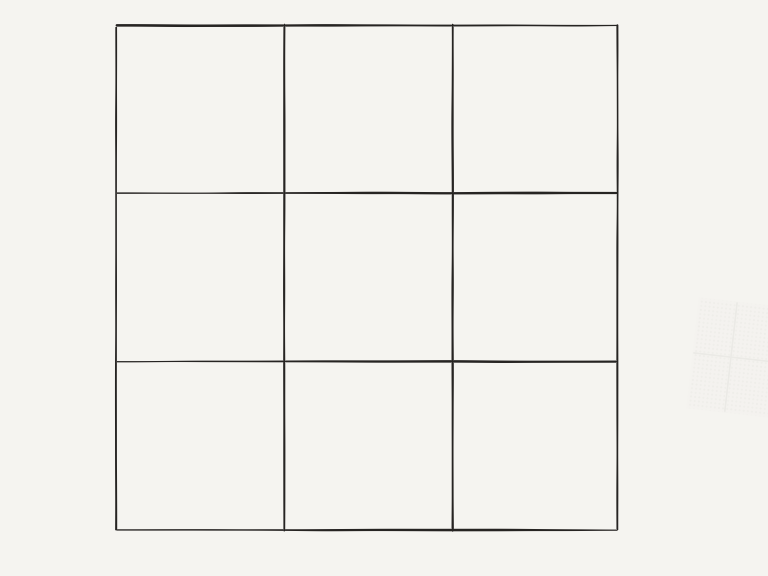
Write a Shadertoy shader that draws this pattern.

```glsl
float hash(vec2 p) {
    vec3 q = fract(vec3(p.xyx) * 0.1031);
    q += dot(q, q.yzx + 33.33);
    return fract((q.x + q.y) * q.z);
}

// Smooth variation along a stroke, different for each seed
float strokeNoise(float t, float seed) {
    float cell = floor(t);
    float blend = smoothstep(0.0, 1.0, fract(t));
    return mix(hash(vec2(cell, seed)), hash(vec2(cell + 1.0, seed)), blend);
}

// Ink coverage of a stroke along x, from start to end, around y = 0
float stroke(vec2 p, float start, float end, float halfWidth, float seed, float pixel) {
    float wobble = (strokeNoise(p.x * 9.0, seed) - 0.5) * 0.0008;
    float width = halfWidth + (strokeNoise(p.x * 14.0, seed + 7.0) - 0.5) * 0.0005;
    float along = max(max(start - p.x, p.x - end), 0.0);
    float dist = length(vec2(along, p.y + wobble));
    return clamp((width - dist) / pixel + 0.5, 0.0, 1.0);
}

// Three by three grid of hand-ruled cells
float inkGrid(vec2 p, float pixel) {
    float ink = 0.0;
    for (int i = 0; i < 4; i++) {
        float n = float(i);
        float last = step(2.5, n);
        float inner = step(0.5, n) * (1.0 - last);

        // Columns: the inner ones overshoot the frame
        float x = 0.2014 + 0.2922 * n - 0.006 * last;
        float top = 0.952 + 0.005 * max(inner, 0.8 * last);
        ink = max(ink, stroke(vec2(p.y, p.x - x), 0.081 - 0.002 * inner, top,
                              0.0016 + 0.0002 * inner, n + 11.0, pixel));

        // Rows: swell rightward, except the top one, which tapers
        float y = 0.0799 + 0.2924 * n - 0.0014 * last;
        float progress = clamp((p.x - 0.2014) / 0.8706, 0.0, 1.0);
        float swell = smoothstep(0.05, 0.7, progress);
        swell = mix(swell, 1.0 - smoothstep(0.25, 0.95, progress), last);
        if (i == 0) swell *= 1.0 - smoothstep(0.75, 1.0, progress);
        ink = max(ink, stroke(vec2(p.x, p.y - y), 0.203, 1.071,
                              mix(0.0012, 0.0021, swell), n + 31.0, pixel));
    }
    return ink;
}

// Faint tilted patch of dotted paper running off the right edge
float dottedPatch(vec2 p, float pixel) {
    vec2 q = p - vec2(1.269, 0.380);
    q = mat2(0.9937, 0.1123, -0.1123, 0.9937) * q;
    float soft = max(pixel, 0.002);
    vec2 edge = vec2(q.x + 0.066, 0.096 - abs(q.y));
    float inside = smoothstep(-soft, soft, min(edge.x, edge.y));

    vec2 cell = (fract(q / 0.0072) - 0.5) * 0.0072;
    float dots = 1.0 - smoothstep(0.0008, 0.0008 + soft, length(cell));
    float axis = min(abs(q.x), abs(q.y));
    float rule = 1.0 - smoothstep(0.0004, 0.0004 + soft, axis);
    float fade = 0.7 + 0.3 * hash(floor(q / 0.0072) + 50.0);
    return inside * (0.12 + max(dots * 0.6 * fade, rule));
}

void mainImage(out vec4 fragColor, in vec2 fragCoord) {
    vec2 p = fragCoord / iResolution.y;
    float pixel = 1.0 / iResolution.y;

    vec3 paper = vec3(0.96, 0.955, 0.94);
    vec3 inkColor = vec3(0.15, 0.14, 0.135);
    vec3 color = paper - 0.035 * dottedPatch(p, pixel);
    color = mix(color, inkColor, inkGrid(p, pixel));
    fragColor = vec4(color, 1.0);
}
```
